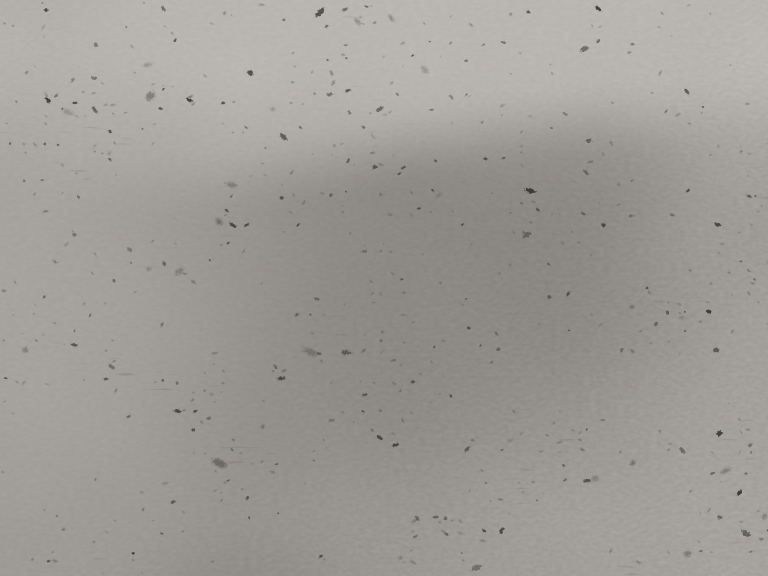
This texture is drawn by a Shadertoy shader. Its source:

```glsl
vec2 hash2(vec2 p) {
    vec3 q = fract(p.xyx * vec3(0.1031, 0.1030, 0.0973));
    q += dot(q, q.yzx + 33.33);
    return fract((q.xx + q.yz) * q.zy);
}

float gradientNoise(vec2 p) {
    vec2 i = floor(p), f = fract(p);
    vec2 u = f * f * f * (f * (f * 6.0 - 15.0) + 10.0);
    vec2 e = vec2(0.0, 1.0);
    float a = dot(hash2(i) * 2.0 - 1.0, f);
    float b = dot(hash2(i + e.yx) * 2.0 - 1.0, f - e.yx);
    float c = dot(hash2(i + e) * 2.0 - 1.0, f - e);
    float d = dot(hash2(i + 1.0) * 2.0 - 1.0, f - 1.0);
    return mix(mix(a, b, u.x), mix(c, d, u.x), u.y);
}

// Darkness of one layer of scattered flecks, one candidate per cell
float flecks(vec2 p, float cells, float share, float radius, float blur, float seed) {
    vec2 cell = floor(p * cells);
    vec2 place = hash2(cell + seed);
    vec2 kind = hash2(cell + seed + 57.0);
    vec2 form = hash2(cell + seed + 113.0);
    vec2 center = (cell + 0.25 + 0.5 * place) / cells;

    // Flecks gather in loose, wide clusters
    float cluster = gradientNoise(center * vec2(4.0, 7.0) + 21.0);
    float present = step(kind.x, share * smoothstep(-0.35, 0.4, cluster) * 2.0);

    float angle = (form.x - 0.5) * 2.2;
    vec2 q = mat2(cos(angle), -sin(angle), sin(angle), cos(angle)) * (p - center);
    q.x /= 1.0 + 1.3 * form.y;
    float size = radius * mix(0.5, 1.2, kind.y * kind.y);
    float edge = length(q) - size + size * 0.9 * gradientNoise(p * 260.0 + seed);
    float soft = blur + 0.7 / iResolution.y;
    return present * smoothstep(soft, -soft, edge) * mix(0.45, 1.0, place.y);
}

// Broad light with a soft shadow across the middle
float lighting(vec2 p) {
    float light = 0.635 + 0.075 * smoothstep(0.62, 0.92, p.y);
    light -= 0.025 * smoothstep(0.45, 0.0, p.x) * smoothstep(0.5, 1.0, p.y);
    light -= 0.03 * smoothstep(0.45, 0.0, p.y) * smoothstep(1.1, 0.4, p.x);

    float rim = 0.70 + 0.12 * smoothstep(0.2, 1.1, p.x);
    float shadow = smoothstep(rim + 0.05, rim - 0.1, p.y);
    shadow *= smoothstep(0.05, 0.72, p.x) * (1.0 - 0.75 * smoothstep(0.95, 1.33, p.x));
    shadow *= mix(0.2, 1.0, smoothstep(0.0, 0.42, p.y - 0.25 * (p.x - 0.7)));
    light -= 0.105 * shadow;

    vec2 corner = (p - vec2(0.42, -0.02)) / vec2(0.2, 0.08);
    return light - 0.04 * exp(-dot(corner, corner));
}

void mainImage(out vec4 fragColor, in vec2 fragCoord) {
    vec2 p = fragCoord / iResolution.y;
    float light = lighting(p);

    // Mottling and fine leathery grain, rougher toward the lower right
    float rough = 0.7 + 0.6 * smoothstep(0.3, 1.2, p.x - p.y + 0.4);
    vec2 warp = 0.006 * vec2(gradientNoise(p * 25.0), gradientNoise(p * 25.0 + 40.0));
    light += 0.012 * gradientNoise(p * 6.0);
    light += 0.026 * rough * gradientNoise((p + warp) * vec2(85.0, 150.0));
    light += 0.014 * rough * gradientNoise(p * vec2(170.0, 230.0) + 9.0);

    // Faint horizontal scuffs
    float scuff = smoothstep(0.3, 0.6, gradientNoise(p * vec2(16.0, 150.0) + 5.0));
    light -= 0.07 * scuff * smoothstep(0.0, 0.4, gradientNoise(p * vec2(4.0, 7.0) + 21.0));

    // Soft stains, dark flecks and pale dust
    float dark = 0.4 * flecks(p, 14.0, 0.09, 0.0055, 0.002, 3.0);
    dark = max(dark, 0.85 * flecks(p, 19.0, 0.1, 0.0040, 0.0, 71.0));
    dark = max(dark, 0.75 * flecks(p, 34.0, 0.1, 0.0026, 0.0, 139.0));
    dark = max(dark, 0.35 * flecks(p, 58.0, 0.1, 0.0021, 0.0004, 211.0));

    vec3 paper = light + vec3(0.018, 0.002, -0.018);
    vec3 soot = vec3(0.17, 0.165, 0.16);
    fragColor = vec4(mix(paper, soot, dark), 1.0);
}
```
